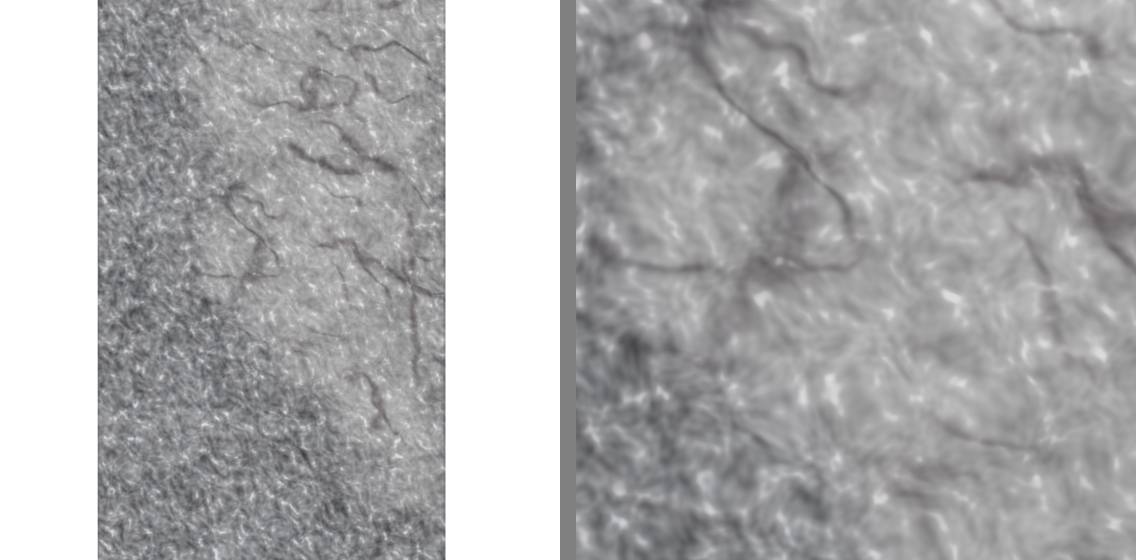
Left: the whole. Right: its middle third, enlarged.
Reproduce this texture procedurally as a Shadertoy shader.

```glsl
// Upright panel of soft grey matted pile with dark creases, on a white ground.

vec2 randomGradient(vec2 cell) {
    vec3 h = fract(cell.xyx * vec3(0.1031, 0.1030, 0.0973));
    h += dot(h, h.yzx + 33.33);
    float angle = 6.2832 * fract((h.x + h.y) * h.z);
    return vec2(cos(angle), sin(angle));
}

// Gradient noise, roughly -0.7 to 0.7
float noise(vec2 p) {
    vec2 i = floor(p), f = p - i;
    vec2 u = f * f * f * (f * (f * 6.0 - 15.0) + 10.0);
    float a = dot(randomGradient(i), f);
    float b = dot(randomGradient(i + vec2(1, 0)), f - vec2(1, 0));
    float c = dot(randomGradient(i + vec2(0, 1)), f - vec2(0, 1));
    float d = dot(randomGradient(i + vec2(1, 1)), f - vec2(1, 1));
    return mix(mix(a, b, u.x), mix(c, d, u.x), u.y);
}

vec2 warp(vec2 p) {
    return vec2(noise(p + 17.3), noise(p + 61.8));
}

// Broken dark lines that run down to the right
float creases(vec2 p) {
    vec2 q = p + 0.035 * warp(p * 11.0) + 0.013 * warp(p * 38.0);
    vec2 along = vec2(0.87, -0.49);
    vec2 r = vec2(dot(q, along), dot(q, vec2(0.49, 0.87)));
    float total = 0.0;
    for (int k = 0; k < 2; k++) {
        float layer = float(k);
        float n = noise(r * vec2(4.5, 9.5) * (1.0 + 0.45 * layer) + 23.7 * layer + 5.4);
        float gate = smoothstep(-0.08, 0.25, noise(p * 9.0 + 41.0 + 13.0 * layer));
        total += exp(-pow(n / 0.055, 2.0)) * gate * (1.0 - 0.25 * layer);
    }
    return min(total, 1.0);
}

// Fine tufts, curled by a warp
float pileGrain(vec2 p) {
    vec2 q = p + 0.010 * warp(p * 24.0);
    vec2 leaning = vec2(q.x + 0.35 * q.y, q.y * 0.85);
    return 0.55 * noise(leaning * 52.0 + 3.1)
         + 0.60 * noise(leaning * 92.0 + 9.7)
         + 0.30 * noise(q * 165.0);
}

void mainImage(out vec4 fragColor, in vec2 fragCoord) {
    vec2 p = fragCoord / iResolution.xy;

    // Pale, smoother area at the upper right
    float border = 0.37 + 0.85 * max(0.52 - p.y, 0.0);
    float pale = smoothstep(-0.09, 0.10, p.x - border + 0.16 * noise(p * 7.0));
    pale *= 1.0 - 0.4 * smoothstep(0.73, 0.79, p.x);

    // Broad light and clumps
    float tone = mix(0.533, 0.648, pale);
    tone += 0.06 * noise(p * 6.0 + 30.0) + 0.10 * noise(p * 19.0 + 8.0);

    // Tufts with bright tips
    float grain = pileGrain(p);
    tone += grain * mix(0.34, 0.19, pale);
    tone += 0.11 * smoothstep(0.18, 0.55, grain);

    // Creases and one upright seam
    float dark = creases(p) * mix(0.22, 0.85, pale);
    float seamX = 0.74 + 0.012 * noise(vec2(p.y * 22.0, 2.5));
    float seam = exp(-pow((p.x - seamX) / 0.007, 2.0));
    seam *= smoothstep(0.28, 0.34, p.y) * smoothstep(0.65, 0.61, p.y);
    seam *= 0.65 + 0.7 * noise(p * 32.0);
    dark = max(dark, seam);
    tone -= 0.23 * dark;
    tone = clamp(tone, 0.26, 0.86);

    // Cool shadows, faintly warm creases
    vec3 color = tone + mix(vec3(-0.005, -0.002, 0.010), vec3(0.002, -0.002, 0.001), pale);
    color += dark * vec3(0.008, -0.006, 0.0);

    // Panel with slightly dark sides
    float inside = 0.3105 - abs(p.x - 0.485);
    color *= 1.0 - 0.15 * smoothstep(0.006, 0.0, inside);
    float panel = smoothstep(-0.0015, 0.0015, inside);
    fragColor = vec4(mix(vec3(1.0), color, panel), 1.0);
}
```
